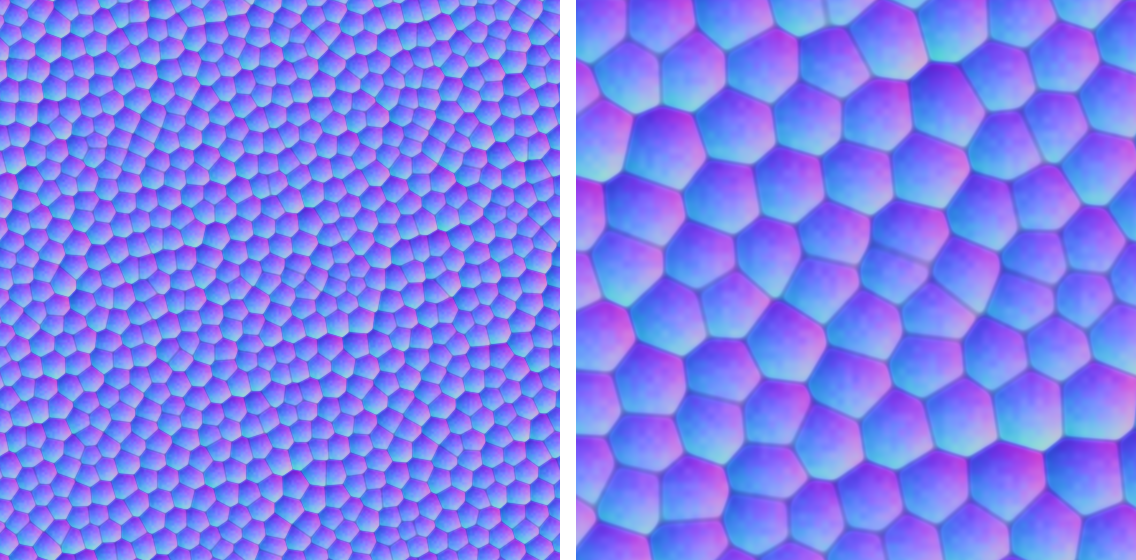
Left, the full canvas; right, a detail of the centre.
Reproduce this texture map procedurally as a Shadertoy shader.

```glsl
// Tangent-space normal map of small domed pebble cells in bending, tilted rows; tiles seamlessly.

#define CELLS 24.7       // cell widths across the canvas
#define JITTER 0.36      // random shift of each cell centre
#define DRIFT 0.014      // slow wandering that breaks up the rows
#define DRIFT_CELLS 9.0
#define BEND 0.012       // large swirls of the rows
#define CREASE 19.0      // sharpness of the joints
#define SLOPE vec2(1.20, -1.19) // dome steepness, green points down
#define RIM 0.9          // extra steepness towards the rim
#define GAP_DARK 0.24    // shading of the joints between domes
#define GRAIN 0.16       // fine surface roughness
#define GRAIN_CELLS 220.0

const float TAU = 6.2831853;

// Tilted hexagonal lattice; whole numbers make it wrap
const mat2 TO_LATTICE = mat2(27.0, -6.0, -8.0, 28.0);
const mat2 TO_CANVAS = mat2(28.0, 6.0, 8.0, 27.0) / 708.0;

vec2 hash22(vec2 p) {
    vec3 q = fract(p.xyx * vec3(0.1031, 0.1030, 0.0973));
    q += dot(q, q.yzx + 33.33);
    return fract((q.xx + q.yz) * q.zy);
}

// Smooth two-channel noise in -0.5..0.5 that wraps after "period" cells
vec2 wrapNoise(vec2 uv, float period) {
    vec2 p = uv * period;
    vec2 i = floor(p), f = fract(p);
    f = f * f * (3.0 - 2.0 * f);
    vec2 a = mod(i, period), b = mod(i + 1.0, period);
    vec2 low = mix(hash22(a), hash22(vec2(b.x, a.y)), f.x);
    vec2 high = mix(hash22(vec2(a.x, b.y)), hash22(b), f.x);
    return mix(low, high, f.y) - 0.5;
}

// Area-preserving swirls, two whole waves each way
vec2 swirl(vec2 uv) {
    vec2 a = 2.0 * TAU * uv;
    return BEND * vec2(sin(a.x) * cos(a.y), -cos(a.x) * sin(a.y));
}

// Position of one cell centre on the canvas
vec2 cellCentre(vec2 id) {
    vec2 wrapped = id - TO_LATTICE * floor(TO_CANVAS * id + 0.0002);
    vec2 uv = TO_CANVAS * id;
    vec2 shift = JITTER * (hash22(floor(wrapped + 0.5) + 71.0) - 0.5) / CELLS;
    return uv + shift + swirl(uv) + DRIFT * wrapNoise(uv, DRIFT_CELLS);
}

// Soft Voronoi: xy = offset from the cell centre in cell widths,
// z = joint amount: 0 inside, 1/2 on a border, 2/3 at a corner
vec3 pebble(vec2 uv) {
    vec2 base = floor(TO_LATTICE * (uv - swirl(uv)) + 0.5);
    vec2 offsetSum = vec2(0.0);
    float weightSum = 0.0, squareSum = 0.0;
    for (float j = -2.0; j <= 2.0; j++) {
        for (float i = -2.0; i <= 2.0; i++) {
            vec2 offset = (uv - cellCentre(base + vec2(i, j))) * CELLS;
            float weight = exp(-CREASE * dot(offset, offset));
            offsetSum += weight * offset;
            weightSum += weight;
            squareSum += weight * weight;
        }
    }
    float joint = 1.0 - squareSum / (weightSum * weightSum);
    return vec3(offsetSum / weightSum, joint);
}

void mainImage(out vec4 fragColor, in vec2 fragCoord) {
    vec2 uv = fragCoord / iResolution.xy;
    vec3 cell = pebble(uv);

    // Dome slope, steeper at the rim, with fine roughness
    vec2 slope = SLOPE * cell.xy * (1.0 + RIM * dot(cell.xy, cell.xy));
    slope += GRAIN * wrapNoise(uv, GRAIN_CELLS);

    // Encode the normal and shade the joints, deepest at the corners
    vec3 color = 0.5 + 0.5 * normalize(vec3(slope, 1.0));
    color *= 1.0 - GAP_DARK * smoothstep(0.25, 0.70, cell.z) * vec3(1.0, 1.0, 0.8);
    fragColor = vec4(color, 1.0);
}
```
